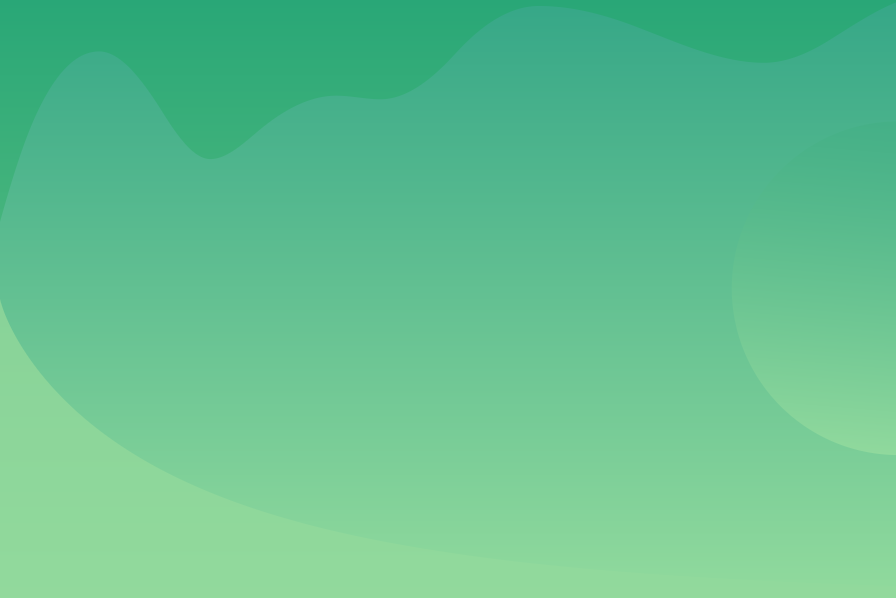
A Shadertoy shader for this background:

```glsl
// Ridge knots: position, height, slope
const vec3 RIDGE[14] = vec3[](
    vec3(0.0, 0.629, 3.6), vec3(0.059, 0.805, 2.2), vec3(0.166, 0.914, 0.0),
    vec3(0.273, 0.811, -1.6), vec3(0.352, 0.734, 0.0), vec3(0.43, 0.779, 0.85),
    vec3(0.563, 0.84, 0.0), vec3(0.637, 0.834, 0.0), vec3(0.762, 0.91, 1.1),
    vec3(0.902, 0.99, 0.0), vec3(1.055, 0.959, -0.37), vec3(1.279, 0.895, 0.0),
    vec3(1.387, 0.932, 0.62), vec3(1.5, 0.996, 0.4));

// Cubic Hermite curve: x holds the height, y the slope
vec2 ridge(float x) {
    int i = 0;
    while (i < 12 && x > RIDGE[i + 1].x) i++;
    vec3 a = RIDGE[i], b = RIDGE[i + 1];
    float span = b.x - a.x;
    float t = clamp((x - a.x) / span, 0.0, 1.0);
    float rise = b.y - a.y;
    float c1 = a.z * span;
    float c2 = 3.0 * rise - (2.0 * a.z + b.z) * span;
    float c3 = (a.z + b.z) * span - 2.0 * rise;
    return vec2(a.y + t * (c1 + t * (c2 + t * c3)),
                (c1 + t * (2.0 * c2 + 3.0 * t * c3)) / span);
}

// Coverage of the area where the signed distance is negative
float fill(float dist) {
    return clamp(0.5 - dist * iResolution.y, 0.0, 1.0);
}

void mainImage(out vec4 fragColor, in vec2 fragCoord) {
    vec2 p = fragCoord / iResolution.xy * vec2(1.5, 1.0);

    // Sky
    vec3 color = mix(vec3(0.235, 0.69, 0.48), vec3(0.16, 0.655, 0.465), (p.y - 0.75) * 4.0);

    // Wavy veil
    vec2 crest = ridge(p.x);
    vec3 veil = mix(vec3(0.57, 0.855, 0.615), vec3(0.21, 0.655, 0.53), p.y);
    color = mix(color, veil, fill((p.y - crest.x) / sqrt(1.0 + crest.y * crest.y)));

    // Tilted gradient disc on the right edge
    vec2 q = p - vec2(1.504, 0.518);
    float shade = clamp(0.5 - q.y / 0.56 - 0.15 * q.x, 0.0, 1.0);
    vec3 disc = mix(vec3(0.27, 0.69, 0.53), vec3(0.565, 0.85, 0.615), pow(shade, 1.2));
    color = mix(color, disc, fill(length(q) - 0.279));

    // Pale slope in the lower left
    float x = max(p.x, 0.001);
    float slope = 0.502 * exp(-2.36 * pow(x, 0.78));
    float steepness = slope * 1.84 * pow(x, -0.22);
    vec3 pale = mix(vec3(0.572, 0.853, 0.612), vec3(0.535, 0.827, 0.598), p.y * 2.0);
    color = mix(color, pale, fill((p.y - slope) / sqrt(1.0 + steepness * steepness)));

    fragColor = vec4(color, 1.0);
}
```
